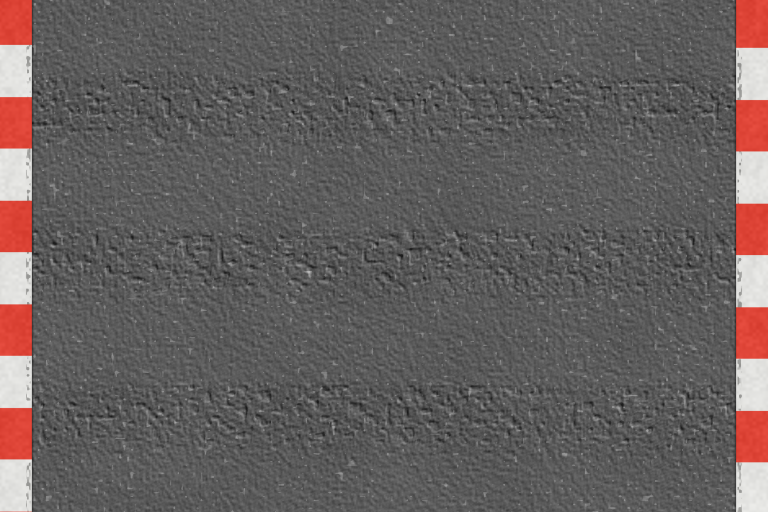
A Shadertoy shader for this texture:

```glsl
// Embossed grey asphalt in rough and smooth bands, with red and white kerbs on both sides.
#define KERB_WIDTH 0.0417
#define STRIPE_PERIOD 0.2024
#define STRIPE_RED 0.496
#define LEFT_START -0.0127
#define RIGHT_START -0.0070
#define BAND_PERIOD 0.303
#define BAND_START 0.132
#define GRAIN_SCALE 165.0
#define RELIEF 0.16
#define ASPHALT vec3(0.35)
#define RED vec3(0.872, 0.268, 0.215)
#define WHITE vec3(0.885, 0.885, 0.875)

float hash(vec2 p) {
    return fract(sin(dot(p, vec2(12.9898, 78.233))) * 43758.5453);
}

float noise(vec2 p) {
    vec2 cell = floor(p), f = fract(p);
    f = f * f * (3.0 - 2.0 * f);
    return mix(mix(hash(cell), hash(cell + vec2(1, 0)), f.x),
               mix(hash(cell + vec2(0, 1)), hash(cell + vec2(1, 1)), f.x), f.y);
}

// Stone height: fine grit, plus sparse coarse pits where the band is rough
float stoneHeight(vec2 p, float rough) {
    float grit = noise(p * GRAIN_SCALE) + 0.5 * noise(p * GRAIN_SCALE * 1.9 + 17.0);
    float pits = smoothstep(0.62, 0.9, noise(p * GRAIN_SCALE * 0.52 + 41.0));
    return grit - 1.1 * rough * pits;
}

// Roughness rises quickly at the top of each band and fades below
float bandRoughness(vec2 p) {
    float wobble = 0.012 * (noise(p * 14.0) - 0.5);
    float t = fract((p.y + wobble - BAND_START) / BAND_PERIOD);
    return smoothstep(0.0, 0.09, t) * (1.0 - smoothstep(0.3, 0.62, t));
}

vec3 asphalt(vec2 p) {
    float rough = bandRoughness(p);
    vec2 toLight = vec2(0.0017, -0.0021);
    float slope = stoneHeight(p - toLight, rough) - stoneHeight(p + toLight, rough);
    float shade = RELIEF * mix(0.62, 0.88, rough) * slope;
    shade += 0.025 * (noise(p * 9.0) - 0.5) - 0.016 * rough + 0.006;
    // Sparse pale chips
    shade += 0.16 * smoothstep(0.84, 0.98, noise(p * GRAIN_SCALE * 0.8 + 83.0));
    return ASPHALT + clamp(shade, -0.24, 0.36);
}

// Painted kerb; inner is the distance to the asphalt edge
vec3 kerb(vec2 p, float inner, float start, float pixel) {
    float t = fract((p.y - start) / STRIPE_PERIOD);
    float fromRed = (abs(t - 0.5 * STRIPE_RED) - 0.5 * STRIPE_RED) * STRIPE_PERIOD;
    float nextRed = (1.0 - t) * STRIPE_PERIOD;
    float white = smoothstep(-0.7 * pixel, 0.7 * pixel, min(fromRed, nextRed));
    vec3 paint = mix(RED, WHITE, white);
    paint += 0.05 * (noise(p * 150.0) - 0.5) + 0.035 * (noise(p * vec2(60, 22)) - 0.5);
    // Worn speckles along the inner side of the white paint
    float strip = smoothstep(0.002, 0.004, inner) * (1.0 - smoothstep(0.010, 0.013, inner));
    float worn = strip * smoothstep(0.45, 0.8, noise(p * vec2(220, 150)));
    return paint - 0.28 * worn * white;
}

void mainImage(out vec4 fragColor, in vec2 fragCoord) {
    float pixel = 1.0 / iResolution.y;
    float aspect = iResolution.x / iResolution.y;
    vec2 p = vec2(fragCoord.x, iResolution.y - fragCoord.y) * pixel; // y runs downward
    float kerbWidth = KERB_WIDTH * aspect;
    bool isLeft = p.x < 0.5 * aspect;
    float inner = kerbWidth - (isLeft ? p.x : aspect - p.x);

    vec3 color = asphalt(p);
    vec3 side = kerb(p, inner, isLeft ? LEFT_START : RIGHT_START, pixel);
    color = mix(color, side, smoothstep(-0.6 * pixel, 0.6 * pixel, inner));

    // Thin shadow where asphalt meets kerb
    color *= 1.0 - 0.35 * (1.0 - smoothstep(0.0, 0.003, abs(inner + 0.001)));
    fragColor = vec4(clamp(color, 0.0, 1.0), 1.0);
}
```
